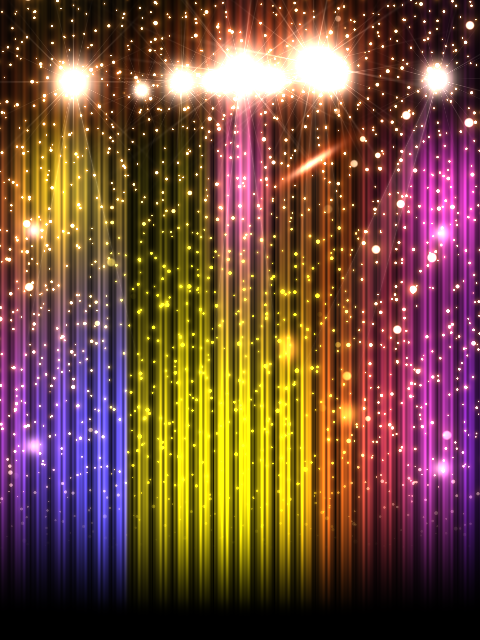
Give the GLSL for this background, as a Shadertoy shader.

```glsl
const float ASPECT = 0.75;
const float FOLD_WIDTH = 0.0424;
const float FOLD_SHIFT = 0.49;
const float SPARK_GAIN = 1.2;
const vec3 WARM_WHITE = vec3(1.0, 0.93, 0.84);
const vec3 GOLD = vec3(1.0, 0.62, 0.2);
const vec3 LEMON = vec3(1.0, 0.9, 0.12);
const vec3 EMBER = vec3(0.72, 0.2, 0.05);
const vec3 MAGENTA = vec3(0.85, 0.22, 0.7);
const vec3 PINK = vec3(1.0, 0.7, 0.85);

// Curtain colours, evenly spaced from left to right
const vec3 LOW_DYE[11] = vec3[11](
    vec3(.4,.16,.5), vec3(.36,.24,.75), vec3(.4,.34,1.), vec3(.66,.6,.07),
    vec3(.84,.77,.04), vec3(.98,.9,.04), vec3(.86,.72,.05), vec3(.78,.36,.1),
    vec3(.62,.19,.24), vec3(.62,.2,.58), vec3(.32,.1,.5));
const vec3 HIGH_DYE[11] = vec3[11](
    vec3(.42,.2,.1), vec3(.58,.42,.1), vec3(.4,.32,.12), vec3(.2,.18,.03),
    vec3(.28,.25,.04), vec3(.5,.24,.3), vec3(.36,.2,.1), vec3(.4,.17,.05),
    vec3(.34,.09,.15), vec3(.48,.13,.42), vec3(.45,.13,.42));

// Lamps: position and radius
const vec3 LAMPS[9] = vec3[9](
    vec3(.153,.872,.031), vec3(.295,.859,.013), vec3(.378,.872,.026),
    vec3(.443,.872,.016), vec3(.503,.885,.043), vec3(.569,.873,.019),
    vec3(.655,.9,.043), vec3(.695,.882,.026), vec3(.911,.876,.023));

// Soft orbs hanging at both sides
const vec2 ORBS[4] = vec2[4](
    vec2(.07,.64), vec2(.07,.303), vec2(.92,.635), vec2(.92,.268));

float hash(vec2 p) {
    p = fract(p * vec2(0.1031, 0.1137));
    p += dot(p, p.yx + 33.33);
    return fract((p.x + p.y) * p.x * 37.0);
}

float glow(vec2 uv, vec2 center, vec2 size) {
    vec2 d = (uv - center) / size;
    return exp(-dot(d, d));
}

vec3 curtain(vec2 uv) {
    float stop = clamp(uv.x, 0.0, 0.999) * 10.0;
    int i = int(stop);
    float t = smoothstep(0.1, 0.9, fract(stop));
    if (i == 2) t = smoothstep(0.55, 0.75, fract(stop));
    vec3 low = mix(LOW_DYE[i], LOW_DYE[i + 1], t);
    vec3 high = mix(HIGH_DYE[i], HIGH_DYE[i + 1], t);
    vec3 dye = mix(low, high, smoothstep(0.3, 0.68, uv.y));

    // Broad folds with fine pleats inside
    float fold = uv.x / FOLD_WIDTH - FOLD_SHIFT;
    float body = pow(sin(3.14159 * fract(fold)), 0.7);
    float pleat = 0.82 + 0.24 * sin(fold * 18.85 + 1.0) + 0.18 * sin(fold * 29.0);
    float tone = 0.8 + 0.4 * hash(vec2(floor(fold), 7.0));
    float shade = mix(0.06, 1.2, body) * pleat * tone;
    float side = smoothstep(0.22, 0.34, abs(uv.x - 0.47));
    shade = mix(shade, 0.3 + 0.65 * shade, side * 0.6);
    float bottom = mix(smoothstep(0.02, 0.25, uv.y), smoothstep(0.03, 0.3, uv.y), side);
    float top = mix(1.0, 0.18, smoothstep(0.68, 0.86, uv.y));
    float waist = 1.0 - 0.22 * glow(uv, vec2(.5, .5), vec2(2.0, .12));
    return dye * shade * bottom * top * waist * 1.17;
}

// Cone between two sloping edges; x is the fill, y the bright rim
vec2 beam(vec2 uv, vec2 apex, float leftSlope, float rightSlope, float reach) {
    float drop = apex.y - uv.y;
    float a = uv.x - apex.x - leftSlope * drop;
    float b = apex.x + rightSlope * drop - uv.x;
    float fade = smoothstep(0.0, 0.04, drop) * (1.0 - smoothstep(0.1, reach, drop));
    float rim = exp(-abs(a) * 450.0) + exp(-abs(b) * 450.0);
    return vec2(smoothstep(-0.002, 0.006, min(a, b)), rim) * fade;
}

// Cellular dots with a hot core and a halo
vec2 sparkles(vec2 p, float cells, float density, float radius) {
    vec2 q = p * cells, light = vec2(0.0);
    for (int k = 0; k < 9; k++) {
        vec2 cell = floor(q) + vec2(k % 3 - 1, k / 3 - 1);
        vec2 seed = cell + cells;
        vec2 spot = cell + vec2(hash(seed + 3.7), hash(seed.yx + 19.1));
        float size = radius * (0.4 + 0.6 * hash(seed + 51.3));
        float d = length(q - spot) / size;
        float lit = step(hash(seed + 87.9), density);
        light += lit * vec2(1.0 - smoothstep(0.6, 1.1, d), exp(-d * 0.85));
    }
    return light;
}

void mainImage(out vec4 fragColor, in vec2 fragCoord) {
    vec2 uv = fragCoord / iResolution.xy;
    vec2 scale = vec2(ASPECT, 1.0), p = uv * scale;
    vec3 col = curtain(uv);

    // Coloured haze, dimmed inside the folds
    float weave = 0.8 + 0.3 * sin((uv.x / FOLD_WIDTH - FOLD_SHIFT) * 12.566 - 1.57);
    vec3 haze = EMBER * 0.8 * glow(uv, vec2(.57, .91), vec2(.22, .09));
    haze += EMBER * 0.4 * glow(uv, vec2(.16, .86), vec2(.13, .07));
    haze += LEMON * 0.4 * glow(uv, vec2(.12, .71), vec2(.08, .09));
    haze += MAGENTA * 0.55 * glow(uv, vec2(.505, .73), vec2(.055, .11));
    haze += MAGENTA * 0.6 * glow(uv, vec2(.93, .69), vec2(.075, .09));
    haze += MAGENTA * 0.18 * glow(uv, vec2(.02, .43), vec2(.13, .13));
    haze += MAGENTA * 0.18 * glow(uv, vec2(.86, .4), vec2(.12, .15));
    col += haze * weave;

    // Light cones
    vec2 cones = beam(uv, vec2(.153, .87), -.24, .31, .55) * vec2(.8, 1.0)
        + beam(uv, vec2(.503, .88), -.14, .18, .56)
        + beam(uv, vec2(.66, .9), -.12, .2, .38) * 0.6
        + beam(uv, vec2(.911, .876), -.62, -.36, .56);
    col += WARM_WHITE * (cones.x * 0.1 + cones.y * 0.2);

    // Sparkles: large at the sides, small in the middle
    float side = smoothstep(0.17, 0.34, abs(uv.x - 0.47));
    float spread = smoothstep(0.13, 0.4, uv.y);
    vec3 tint = mix(LEMON, GOLD, max(side, smoothstep(.58, .72, uv.y)));
    vec3 core = mix(LEMON, WARM_WHITE, max(side, smoothstep(.55, .75, uv.y)));
    vec2 dots = sparkles(p, 40.0, 0.55, 0.13) + sparkles(p + 2.3, 27.0, 0.35, 0.11);
    dots += sparkles(p + 7.7, 56.0, 0.4, 0.14);
    dots += side * smoothstep(0.22, 0.4, uv.y) * sparkles(p + 5.1, 15.0, 0.4, 0.12);
    col += SPARK_GAIN * spread * (core * dots.x * 0.9 + tint * dots.y * 0.5);

    // Orbs, embers and a slanted flare
    for (int i = 0; i < 4; i++) {
        float d = length((uv - ORBS[i]) * scale);
        col += PINK * (0.8 * exp(-d * d / 0.00014) + 0.3 * exp(-d / 0.018));
    }
    col += GOLD * 0.9 * glow(uv, vec2(.603, .455), vec2(.018, .021));
    col += GOLD * 0.9 * glow(uv, vec2(.725, .353), vec2(.02, .016));
    vec2 f = mat2(.84, -.54, .54, .84) * ((uv - vec2(.65, .745)) * scale);
    col += WARM_WHITE * exp(-f.x * f.x / 0.0012 - f.y * f.y / 0.00003);
    col += EMBER * 0.7 * exp(-f.x * f.x / 0.005 - f.y * f.y / 0.0002);

    // Lamps with halos and star rays
    for (int i = 0; i < 9; i++) {
        vec3 lamp = LAMPS[i];
        vec2 d = (uv - lamp.xy) * scale;
        float r = length(d), a = atan(d.y, d.x), turn = float(i) * 1.7;
        float rays = pow(abs(cos(a * 4.0 + turn)), 500.0)
            + 0.6 * pow(abs(cos(a * 7.0 + turn * 2.3)), 400.0);
        col += WARM_WHITE * 1.5 * exp(-r * r / (lamp.z * lamp.z));
        col += mix(EMBER, WARM_WHITE, 0.5) * 0.3 * exp(-r / (lamp.z * 0.9));
        col += WARM_WHITE * 0.6 * rays * exp(-r / (lamp.z * 1.5));
    }
    col *= smoothstep(0.03, 0.07, uv.y);
    fragColor = vec4(clamp(col, 0.0, 1.0), 1.0);
}
```
